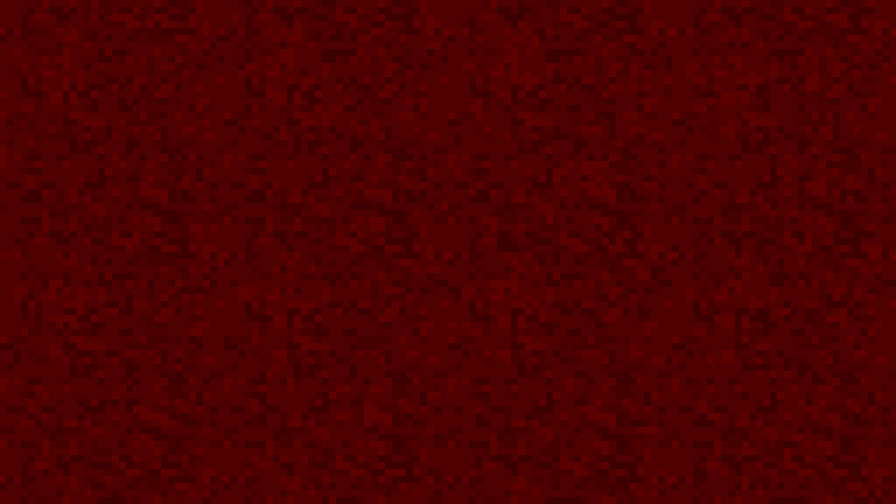
This texture is drawn by a Shadertoy shader. Its source:

```glsl
const vec3 BASE = vec3(0.31, 0.0, 0.0);
const vec3 BRIGHT = vec3(0.36, 0.0, 0.0);
const vec3 SHADE = vec3(0.27, 0.0, 0.0);
const vec3 DARK = vec3(0.24, 0.0, 0.0);
const float ROWS = 72.0;
const float TILE = 32.0;

float hash(vec2 p) {
    return fract(sin(dot(p, vec2(127.1, 311.7))) * 43758.5453);
}

// Some cells borrow a neighbour's value, forming short streaks
vec2 streakSource(vec2 cell, float across, float down) {
    float choice = hash(cell + 71.0);
    if (choice < across) return cell - vec2(1.0, 0.0);
    if (choice < across + down) return cell + vec2(0.0, 1.0);
    return cell;
}

// Marks thin out towards the vertical seams between tiles
float markDensity(float x, float seam, float middle) {
    float edge = min(x + 0.5, TILE - x - 0.5);
    return mix(seam, middle, smoothstep(0.0, 5.0, edge));
}

vec3 markColor(float grain, float density) {
    float kind = grain / density;
    if (kind < 0.36) return BRIGHT;
    if (kind < 0.68) return DARK;
    return kind < 1.0 ? SHADE : BASE;
}

vec3 mosaic(vec2 p, float variation) {
    vec2 cell = floor(p);
    vec2 tile = floor(cell / TILE);
    vec2 local = mod(cell, TILE);
    vec2 source = mod(streakSource(local, 0.25, 0.1), TILE);

    // A few cells differ from one repeat to the next
    float changed = step(hash(cell + 19.0), variation);
    float grain = hash(source + changed * (tile * 37.0 + 53.0));
    return markColor(grain, markDensity(local.x, 0.2, 0.475));
}

void mainImage(out vec4 fragColor, in vec2 fragCoord) {
    vec3 color = vec3(0.0);

    // Four samples per pixel smooth the cell edges
    for (int i = 0; i < 4; i++) {
        vec2 offset = vec2(i % 2, i / 2) * 0.5 - 0.25;
        vec2 p = (fragCoord + offset) / iResolution.y * ROWS;
        color += mosaic(p - vec2(0.0, 8.0), 0.15);
    }
    fragColor = vec4(color / 4.0, 1.0);
}
```
